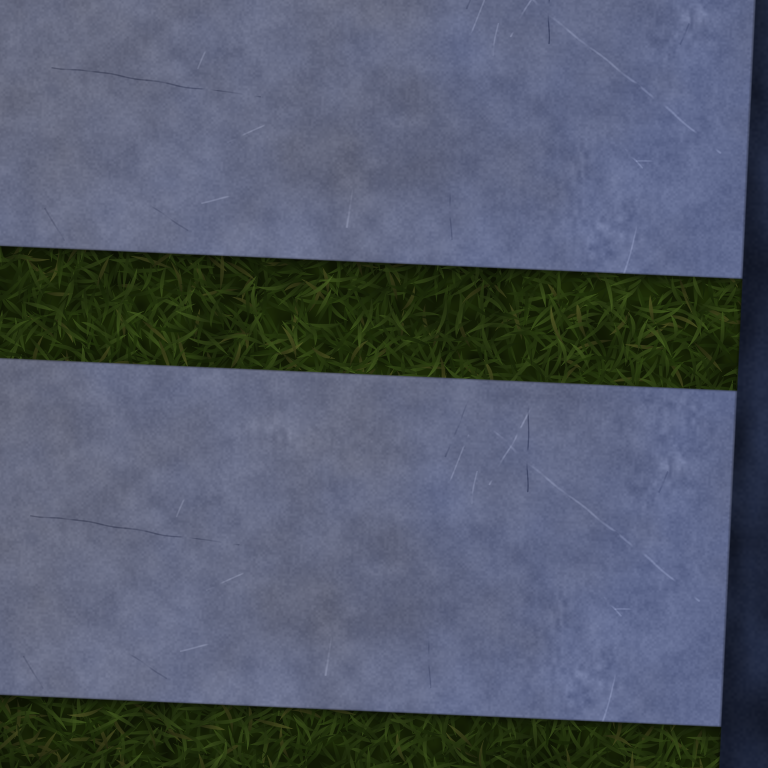
Write a three.js fragment shader that draws this texture.

```glsl
varying vec2 vUv;

const float TILT = 0.0444;        // downward slope of the slab rows
const float LEAN = 0.0475;        // lean of the right-hand edge
const float ROW_BASE = 0.0951;
const float ROW_PERIOD = 0.5846;
const float SLAB_HEIGHT = 0.4388;
const float SLAB_RIGHT = 0.9365;
const float SOFT = 0.0012;
const float BLADE_CELL = 0.031;
const int BLADE_LAYERS = 7;

const vec3 STONE_WARM = vec3(0.405, 0.42, 0.495);
const vec3 STONE_COOL = vec3(0.355, 0.395, 0.535);
const vec3 SOIL = vec3(0.075, 0.11, 0.02);
const vec3 BLADE_DARK = vec3(0.11, 0.17, 0.035);
const vec3 BLADE_LIGHT = vec3(0.25, 0.33, 0.12);
const vec3 BLADE_DRY = vec3(0.31, 0.29, 0.14);
const vec3 GUTTER_DARK = vec3(0.055, 0.07, 0.115);
const vec3 GUTTER_LIGHT = vec3(0.15, 0.185, 0.28);

float hash(vec2 p) {
  return fract(sin(dot(p, vec2(127.1, 311.7))) * 43758.5453);
}

float noise(vec2 p) {
  vec2 i = floor(p), f = fract(p);
  f = f * f * (3.0 - 2.0 * f);
  return mix(mix(hash(i), hash(i + vec2(1.0, 0.0)), f.x),
             mix(hash(i + vec2(0.0, 1.0)), hash(i + 1.0), f.x), f.y);
}

float fbm(vec2 p) {
  float sum = 0.0, amp = 0.5;
  for (int i = 0; i < 5; i++) {
    sum += amp * noise(p);
    p = mat2(1.6, 1.2, -1.2, 1.6) * p + 7.3;
    amp *= 0.5;
  }
  return sum;
}

// Thin broken line from a to b
float scratch(vec2 p, vec2 a, vec2 b, float width) {
  vec2 d = b - a;
  p += 0.005 * (vec2(noise(p * 30.0), noise(p * 30.0 + 9.0)) - 0.5);
  float t = clamp(dot(p - a, d) / dot(d, d), 0.0, 1.0);
  float line = 1.0 - smoothstep(0.0, width, length(p - a - d * t));
  return line * smoothstep(0.25, 0.6, noise(p * 70.0));
}

float patchAt(vec2 p, vec2 center, vec2 size) {
  vec2 q = (p - center) / size;
  return exp(-dot(q, q));
}

vec3 stone(vec2 p) {
  float cloud = fbm(p * 7.0) - 0.48;
  float mottle = fbm(p * 38.0 + 4.0) - 0.48;
  float grain = noise(p * 330.0) - 0.5;
  float cool = 0.2 + 0.65 * smoothstep(0.35, 0.95, p.x) + 0.35 * (1.0 - smoothstep(0.0, 0.16, p.y));
  vec3 color = mix(STONE_WARM, STONE_COOL, clamp(cool + cloud, 0.0, 1.0));
  float light = 0.07 * cloud + 0.1 * mottle + 0.045 * grain;
  light += 0.03 * (1.0 - smoothstep(0.0, 0.14, p.y)) - 0.025 * patchAt(p, vec2(0.51, 0.17), vec2(0.2, 0.09));

  // Rough trowelled areas
  float rough = patchAt(p, vec2(0.745, 0.075), vec2(0.06, 0.085))
              + patchAt(p, vec2(0.85, 0.36), vec2(0.06, 0.08))
              + 0.6 * patchAt(p, vec2(0.41, 0.355), vec2(0.12, 0.025))
              + 0.6 * patchAt(p, vec2(0.85, 0.2), vec2(0.06, 0.05));
  vec2 w = p + 0.012 * noise(p * 45.0);
  light += rough * (0.015 + 0.2 * (noise(w * vec2(150.0, 100.0)) - 0.5) * noise(p * 50.0));

  // Long marks, then scattered fine ones
  light -= 0.12 * scratch(p, vec2(0.668, 0.408), vec2(0.669, 0.297), 0.0018);
  light += 0.1 * scratch(p, vec2(0.6205, 0.302), vec2(0.6765, 0.415), 0.0022);
  light += 0.09 * scratch(p, vec2(0.617, 0.373), vec2(0.901, 0.164), 0.0025);
  light -= 0.1 * scratch(p, vec2(0.024, 0.237), vec2(0.299, 0.209), 0.0018);
  for (int i = 0; i < 16; i++) {
    float id = float(i);
    vec2 a = vec2(hash(vec2(id, 1.0)) * 0.92, hash(vec2(id, 2.0)) * SLAB_HEIGHT);
    float angle = 6.283 * hash(vec2(id, 3.0));
    vec2 b = a + vec2(cos(angle), sin(angle)) * mix(0.02, 0.09, hash(vec2(id, 4.0)));
    light += mix(-0.06, 0.08, step(0.4, hash(vec2(id, 5.0)))) * scratch(p, a, b, 0.002);
  }
  return color + light;
}

// Curved blades scattered on overlapping jittered grids
vec3 grass(vec2 p) {
  vec3 color = SOIL * (0.7 + 0.7 * noise(p * 60.0));
  for (int layer = 0; layer < BLADE_LAYERS; layer++) {
    float depth = float(layer) / float(BLADE_LAYERS - 1);
    vec2 g = p / BLADE_CELL + float(layer) * vec2(3.37, 5.71);
    for (int k = 0; k < 9; k++) {
      vec2 cell = floor(g) + vec2(mod(float(k), 3.0), floor(float(k) / 3.0)) - 1.0;
      vec2 seed = cell + float(layer) * 37.0;
      vec2 q = g - cell - 0.5 - 0.8 * (vec2(hash(seed), hash(seed + 11.3)) - 0.5);
      float angle = 6.283 * hash(seed + 23.1);
      q = mat2(cos(angle), -sin(angle), sin(angle), cos(angle)) * q;
      float reach = mix(0.55, 0.95, hash(seed + 31.7));
      float t = q.x / reach;
      float bend = 0.4 * (hash(seed + 43.9) - 0.5) * (t * t - 0.4);
      float width = 0.085 * (1.0 - t * t);
      float cover = (1.0 - smoothstep(width - 0.035, width + 0.025, abs(q.y - bend))) * step(abs(t), 1.0);
      float tone = hash(seed + 57.3);
      vec3 blade = mix(BLADE_DARK, BLADE_LIGHT, tone * (0.45 + 0.55 * depth));
      blade = mix(blade, BLADE_DRY, 0.6 * step(0.9, hash(seed + 61.1)));
      color = mix(color, blade * (0.85 + 0.25 * t), cover * 0.85);
    }
  }
  return color * (0.72 + 0.6 * fbm(p * 14.0));
}

void main() {
  // Slanted coordinates, repeated for each slab row
  vec2 p = vec2(vUv.x - LEAN * vUv.y, vUv.y + TILT * vUv.x - ROW_BASE);
  float across = mod(p.y - 0.5 * (SLAB_HEIGHT - ROW_PERIOD), ROW_PERIOD) - 0.5 * ROW_PERIOD;
  float slabDist = abs(across) - 0.5 * SLAB_HEIGHT;
  vec2 local = vec2(p.x, across + 0.5 * SLAB_HEIGHT);

  vec3 color = stone(local) * (1.0 - 0.25 * smoothstep(-0.003, 0.0, slabDist));
  if (slabDist > -SOFT) {
    float shade = 1.0 - 0.5 * exp(-max(slabDist, 0.0) / 0.008) * step(across, 0.0);
    color = mix(color, grass(vUv) * shade, smoothstep(-SOFT, SOFT, slabDist));
  }

  // Dark gutter on the right
  float edge = p.x - SLAB_RIGHT;
  float streak = fbm(vUv * vec2(22.0, 14.0));
  float lit = smoothstep(0.0, 0.035, edge) * 0.45 + streak * 0.75;
  lit *= 1.0 - 0.6 * exp(-pow((local.y - 0.015) / 0.045, 2.0));
  vec3 gutter = mix(GUTTER_DARK, GUTTER_LIGHT, clamp(lit, 0.0, 1.0)) + 0.025 * (noise(vUv * 260.0) - 0.5);
  color *= 1.0 - 0.3 * smoothstep(-0.004, 0.0, edge);
  color = mix(color, gutter, smoothstep(-SOFT, SOFT, edge));

  gl_FragColor = vec4(color, 1.0);
}
```
